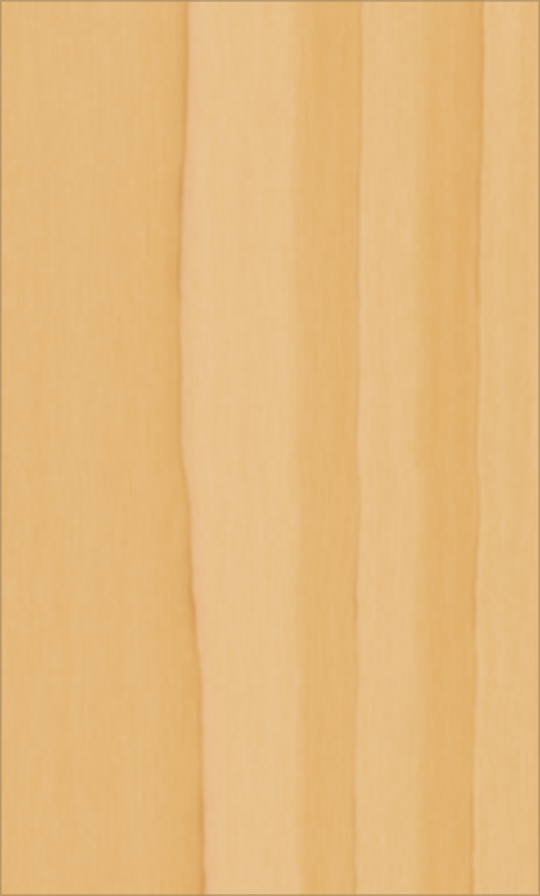
A Shadertoy shader for this texture:

```glsl
#define PALE vec3(0.914, 0.768, 0.572)
#define GOLD vec3(0.884, 0.692, 0.415)
#define RESIN vec3(0.800, 0.545, 0.270)
#define FRAME vec3(0.640, 0.530, 0.370)
#define FIBRE_DENSITY 130.0
#define FIBRE_CONTRAST 0.24
#define MOTTLE_CONTRAST 0.17
#define EDGE_BLUR 0.006
#define FRAME_WIDTH 0.0032

float hash(vec2 cell) {
    vec3 q = fract(vec3(cell.xyx) * 0.1031);
    q += dot(q, q.yzx + 33.33);
    return fract((q.x + q.y) * q.z);
}

float noise(vec2 p) {
    vec2 cell = floor(p), f = fract(p);
    f = f * f * (3.0 - 2.0 * f);
    float low = mix(hash(cell), hash(cell + vec2(1, 0)), f.x);
    float high = mix(hash(cell + vec2(0, 1)), hash(cell + vec2(1, 1)), f.x);
    return mix(low, high, f.y);
}

// Growth ring: slow darkening from the left, abrupt end on the right
float ring(float x, float start, float full, float end) {
    return smoothstep(start, full, x)
         * (1.0 - smoothstep(end - EDGE_BLUR, end + EDGE_BLUR, x));
}

// Thin resin line lying along a ring boundary
float resinLine(float x, float center, float width) {
    float d = (x - center) / width;
    return exp(-d * d);
}

void mainImage(out vec4 fragColor, in vec2 fragCoord) {
    vec2 uv = fragCoord / iResolution.xy;
    float aspect = iResolution.y / iResolution.x;
    vec2 p = vec2(uv.x, uv.y * aspect);

    // Slightly wavering ring boundaries
    float waver = 0.007 * (noise(vec2(3.0, p.y * 7.0)) - 0.5)
                + 0.003 * (noise(vec2(9.0, p.y * 30.0)) - 0.5);
    float x = uv.x + waver;
    float edgeA = 0.378 - 0.042 * smoothstep(0.12, 0.60, uv.y)
                + 0.014 * smoothstep(0.62, 1.0, uv.y);
    float edgeB = 0.656 + 0.014 * uv.y;
    float edgeC = 0.876 + 0.022 * uv.y;

    // Tone: 0 is pale early wood, 1 is golden late wood
    float tone = 0.14 + 0.10 * smoothstep(0.36, 0.54, x);
    float leftWood = 0.34 + 0.12 * (1.0 - uv.y)
                   + 0.22 * smoothstep(edgeA - 0.13, edgeA, x);
    tone += leftWood * ring(x, -0.2, -0.1, edgeA);
    tone += 0.50 * ring(x, 0.535, 0.580 - 0.01 * uv.y, edgeB);
    tone += 0.22 * ring(x, 0.70, 0.79, edgeC);
    tone += 0.34 * ring(x, 0.76, 0.80, edgeC);
    tone += 0.13 * smoothstep(edgeC, edgeC + 0.02, x);

    // Long soft streaks, stronger in the upper right
    float streak = noise(vec2(x * 42.0, p.y * 1.1 + 5.0)) - 0.5;
    tone += streak * (0.14 + 0.22 * smoothstep(0.54, 0.62, x) * uv.y);

    // Fine fibres and pore mottling
    float fibre = 0.6 * noise(vec2(x * FIBRE_DENSITY, p.y * 9.0))
                + 0.4 * noise(vec2(x * FIBRE_DENSITY * 1.7, p.y * 28.0 + 40.0));
    float mottle = noise(vec2(uv.x * 120.0, p.y * 75.0) + 70.0);
    tone += FIBRE_CONTRAST * (fibre - 0.5) + MOTTLE_CONTRAST * (mottle - 0.5);
    vec3 color = mix(PALE, GOLD, tone);

    // Broken resin lines with a warm fringe
    float broken = 0.35 + 0.65 * noise(vec2(21.0, p.y * 13.0));
    float resin = 0.42 * resinLine(x, edgeA - 0.003, 0.006)
                + 0.17 * resinLine(x, edgeA - 0.012, 0.016)
                + 0.30 * resinLine(x, edgeB, 0.005)
                + 0.30 * resinLine(x, edgeC - 0.003, 0.006)
                + 0.14 * resinLine(x, edgeC - 0.022, 0.020) * uv.y;
    color = mix(color, RESIN, resin * broken);
    color.g -= 0.022 * broken * resinLine(x, edgeA + 0.010, 0.010);

    // Thin darker rim of the board
    vec2 rim = min(uv, 1.0 - uv) * vec2(1.0, aspect);
    float rimDistance = min(rim.x, rim.y);
    float rimMask = 1.0 - smoothstep(0.5 * FRAME_WIDTH, 1.5 * FRAME_WIDTH, rimDistance);
    color = mix(color, FRAME, 0.65 * rimMask);

    fragColor = vec4(clamp(color, 0.0, 1.0), 1.0);
}
```
